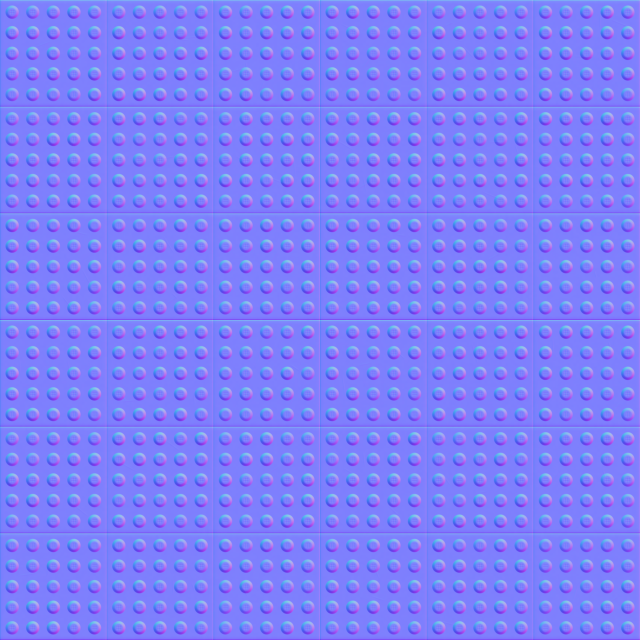
Give the GLSL for this texture map, as a WebGL 2 fragment shader.

```glsl
#version 300 es
precision highp float;
// Tangent-space normal map of studded paving tiles with bevelled edges and light wear.

uniform vec2 u_resolution;
out vec4 outColor;

const float TILES = 6.0;            // tiles across and down
const float STUDS = 5.0;            // studs per tile side
const float STUD_PITCH = 0.193;     // all lengths below are in tile widths
const float STUD_RADIUS = 0.067;
const float STUD_TOP = 0.026;       // radius of the flat top
const vec2 STUD_TILT = vec2(0.46, 0.52);
const float TILT_VARIATION = 0.12;
const float TOP_GRID_TILT = 0.07;
const float EDGE_WIDTH = 0.014;
const vec2 EDGE_TILT = vec2(0.27, 0.46);
const float SOFT_EDGE_WIDTH = 0.045;
const float SOFT_EDGE_SHARE = 0.22;
const int SCRATCHES = 3;
const float SCRATCH_WIDTH = 0.006;
const float SCRATCH_TILT = 0.09;
const float GRAIN_SCALE = 36.0;
const float GRAIN_TILT = 0.018;
const int SAMPLES = 3;              // antialiasing samples per axis

float hash(vec2 p) {
    vec3 q = fract(vec3(p.xyx) * 0.1031);
    q += dot(q, q.yzx + 33.33);
    return fract((q.x + q.y) * q.z);
}

float valueNoise(vec2 p) {
    vec2 cell = floor(p), f = fract(p);
    f = f * f * (3.0 - 2.0 * f);
    float low = mix(hash(cell), hash(cell + vec2(1, 0)), f.x);
    float high = mix(hash(cell + vec2(0, 1)), hash(cell + vec2(1, 1)), f.x);
    return mix(low, high, f.y);
}

// Rounded rim around a flat top with a faint raised grid.
vec2 studTilt(vec2 local, vec2 tile) {
    float halfCount = 0.5 * (STUDS - 1.0);
    vec2 index = clamp(round((local - 0.5) / STUD_PITCH), -halfCount, halfCount);
    vec2 p = local - 0.5 - index * STUD_PITCH;
    float r = length(p);
    float rim = smoothstep(STUD_TOP, 0.74 * STUD_RADIUS, r)
              * (1.0 - smoothstep(0.86 * STUD_RADIUS, STUD_RADIUS, r));
    float variation = hash(tile * STUDS + index + 17.0) - 0.5;
    vec2 tilt = p / max(r, 0.0001) * rim * STUD_TILT;
    tilt *= 1.0 + 2.0 * TILT_VARIATION * variation;
    float top = 1.0 - smoothstep(0.8 * STUD_TOP, 1.2 * STUD_TOP, r);
    return tilt + top * TOP_GRID_TILT * sin(p * 6.2832 / (0.75 * STUD_TOP));
}

// Narrow bevel and a broader, softer falloff toward each side.
vec2 edgeTilt(vec2 local) {
    vec2 d = min(local, 1.0 - local);
    vec2 bevel = 1.0 - smoothstep(vec2(0.0), vec2(EDGE_WIDTH), d);
    vec2 soft = 1.0 - smoothstep(vec2(0.0), vec2(SOFT_EDGE_WIDTH), d);
    return sign(local - 0.5) * EDGE_TILT * mix(bevel, soft, SOFT_EDGE_SHARE);
}

// Shallow scratches placed at random in each tile.
vec2 scratchTilt(vec2 local, vec2 tile) {
    vec2 tilt = vec2(0.0);
    for (int i = 0; i < SCRATCHES; i++) {
        vec2 seed = tile + float(i) * vec2(13.7, 29.3);
        vec2 center = 0.15 + 0.7 * vec2(hash(seed + 3.0), hash(seed + 7.0));
        float angle = 6.2832 * hash(seed + 11.0);
        vec2 along = vec2(cos(angle), sin(angle));
        vec2 across = vec2(-along.y, along.x);
        vec2 p = local - center;
        float span = mix(0.04, 0.13, hash(seed + 19.0));
        float fade = 1.0 - smoothstep(0.3 * span, span, abs(dot(p, along)));
        float side = dot(p, across) / SCRATCH_WIDTH;
        tilt += across * side * exp(-side * side) * fade * SCRATCH_TILT;
    }
    return tilt;
}

vec2 grainTilt(vec2 p) {
    vec2 q = p * GRAIN_SCALE;
    return GRAIN_TILT * (vec2(valueNoise(q), valueNoise(q + 71.0)) - 0.5);
}

vec3 surfaceNormal(vec2 uv) {
    vec2 p = uv * TILES;
    vec2 tile = floor(p), local = fract(p);
    vec2 tilt = studTilt(local, tile) + edgeTilt(local)
              + scratchTilt(local, tile) + grainTilt(p);
    return vec3(tilt, sqrt(max(0.0, 1.0 - dot(tilt, tilt))));
}

void main() {
    vec3 normal = vec3(0.0);
    for (int y = 0; y < SAMPLES; y++) {
        for (int x = 0; x < SAMPLES; x++) {
            vec2 offset = (vec2(x, y) + 0.5) / float(SAMPLES) - 0.5;
            normal += surfaceNormal((gl_FragCoord.xy + offset) / u_resolution);
        }
    }
    normal /= float(SAMPLES * SAMPLES);
    // Encode the signed direction as colour.
    outColor = vec4(0.5 + 0.5 * normal - vec3(0.006, 0.0, 0.008), 1.0);
}
```
